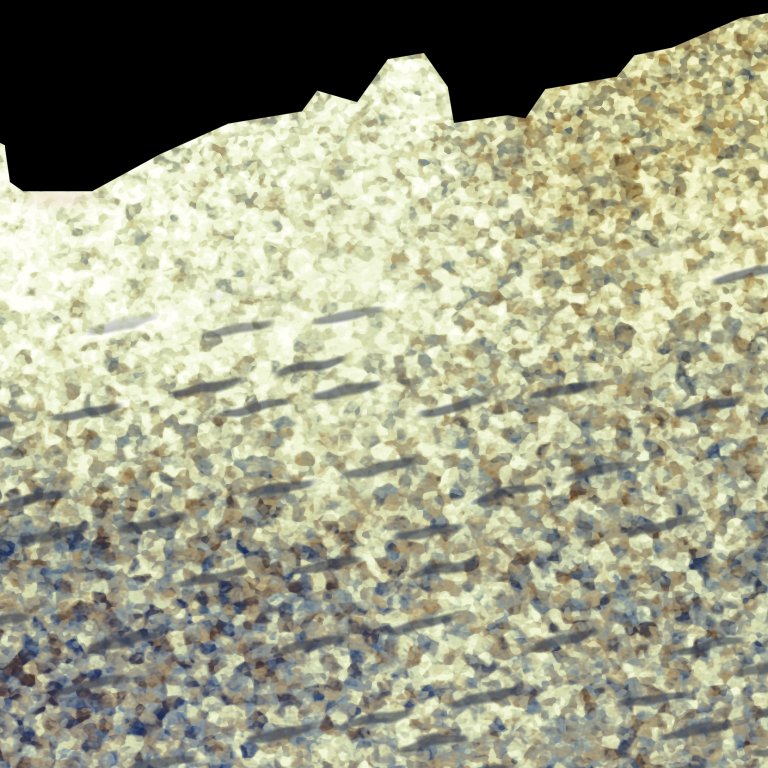
Write a Shadertoy shader that draws this texture.

```glsl
vec2 hash2(vec2 p) {
    vec3 q = fract(p.xyx * vec3(.1031, .1030, .0973));
    q += dot(q, q.yzx + 33.33);
    return fract((q.xx + q.yz) * q.zy);
}

float gradientNoise(vec2 p) {
    vec2 i = floor(p), f = fract(p);
    vec2 u = f * f * f * (f * (f * 6. - 15.) + 10.);
    vec2 e = vec2(0, 1);
    float a = dot(hash2(i) * 2. - 1., f);
    float b = dot(hash2(i + e.yx) * 2. - 1., f - e.yx);
    float c = dot(hash2(i + e) * 2. - 1., f - e);
    float d = dot(hash2(i + 1.) * 2. - 1., f - 1.);
    return mix(mix(a, b, u.x), mix(c, d, u.x), u.y);
}

// Soft Voronoi grains: x is brightness, y is hue, both centred on zero
vec2 grains(vec2 p) {
    vec2 cell = floor(p), sum = vec2(0);
    float total = 0.;
    for (int y = -1; y <= 1; y++)
    for (int x = -1; x <= 1; x++) {
        vec2 id = cell + vec2(x, y);
        vec2 offset = id + hash2(id) - p;
        float weight = exp(-9. * dot(offset, offset));
        sum += weight * hash2(id + 71.);
        total += weight;
    }
    return sum / total - .5;
}

float glow(vec2 p, vec2 centre, vec2 radius) {
    vec2 d = (p - centre) / radius;
    return exp(-dot(d, d));
}

// Signed distance below the broken skyline
float ridgeDepth(vec2 p) {
    const vec2 ridge[22] = vec2[22](
        vec2(0, .814), vec2(.006, .811), vec2(.013, .763), vec2(.03, .751),
        vec2(.12, .751), vec2(.208, .799), vec2(.297, .839), vec2(.393, .855),
        vec2(.413, .882), vec2(.465, .867), vec2(.505, .923), vec2(.552, .931),
        vec2(.583, .887), vec2(.591, .84), vec2(.661, .85), vec2(.684, .846),
        vec2(.71, .884), vec2(.803, .9), vec2(.826, .928), vec2(.875, .938),
        vec2(.965, .977), vec2(1, .983));
    float depth = 0.;
    for (int i = 0; i < 21; i++) {
        vec2 a = ridge[i], b = ridge[i + 1];
        if (p.x >= a.x && p.x <= b.x) {
            float slope = (b.y - a.y) / (b.x - a.x);
            depth = (a.y + slope * (p.x - a.x) - p.y) / sqrt(1. + slope * slope);
        }
    }
    return depth;
}

// Short tapered fissures on a jittered, slanted grid
float fissures(vec2 p) {
    vec2 q = vec2(p.x, p.y - .2 * p.x + .008 * gradientNoise(p * 24.)) * vec2(7, 19);
    q.x += 3.7 * hash2(vec2(floor(q.y), 5)).x;
    vec2 id = floor(q), seed = hash2(id + 19.);
    vec2 d = fract(q) - .5 - (seed - .5) * vec2(.2, .5);
    float taper = 1. - pow(abs(d.x) / .36, 2.);
    float line = smoothstep(.11, 0., abs(d.y) - .07 * taper) * smoothstep(0., .5, taper);
    return line * step(.52, hash2(id + 43.).y) * smoothstep(.6, .5, p.y - .13 * p.x);
}

vec3 stoneRamp(float t) {
    vec3 c = mix(vec3(.2, .19, .22), vec3(.63, .62, .51), smoothstep(.15, .64, t));
    c = mix(c, vec3(.84, .86, .68), smoothstep(.6, .82, t));
    c = mix(c, vec3(.94, .96, .84), smoothstep(.8, .96, t));
    return mix(c, vec3(1, 1, .97), smoothstep(.95, 1.2, t));
}

void mainImage(out vec4 fragColor, in vec2 fragCoord) {
    vec2 uv = fragCoord / iResolution.xy;
    vec2 warp = vec2(gradientNoise(uv * 9.), gradientNoise(uv * 9. + 37.));
    vec2 p = uv + .07 * warp;

    // Broad light and shadow
    float tone = mix(.61, .89, smoothstep(.22, .64, p.y));
    tone -= .17 * smoothstep(.48, .78, p.x) * smoothstep(.28, .55, p.y);
    tone += .1 * glow(p, vec2(.06, .66), vec2(.22, .14));
    tone += .09 * glow(p, vec2(.47, .48), vec2(.08, .12));
    tone += .07 * glow(p, vec2(.56, .1), vec2(.12, .16));
    tone += .1 * glow(p, vec2(.95, .68), vec2(.12, .08));
    tone += .07 * glow(p, vec2(.54, .88), vec2(.07, .05));
    tone -= .13 * glow(p, vec2(.02, .1), vec2(.2, .16));
    tone -= .08 * glow(p, vec2(.04, .32), vec2(.16, .08));
    tone -= .09 * glow(p, vec2(.38, .23), vec2(.1, .12));
    tone -= .08 * glow(p, vec2(.55, .46), vec2(.06, .06));
    tone -= .07 * glow(p, vec2(.74, .78), vec2(.1, .1));

    // Mineral grains, finer towards the skyline
    vec2 grit = uv + .006 * vec2(gradientNoise(uv * 45.), gradientNoise(uv * 45. + 11.));
    vec2 coarse = grains(grit * vec2(66, 74));
    vec2 fine = grains(grit * vec2(125, 140) + 31.);
    float high = smoothstep(.55, .85, uv.y - .1 * uv.x);
    float relief = mix(.48, .3, high) * coarse.x + mix(.26, .42, high) * fine.x;
    relief += .16 * gradientNoise(uv * 24.) + .1 * gradientNoise(uv * vec2(190, 230));
    tone += relief * (1. - .35 * glow(p, vec2(.45, .6), vec2(.1, .22)));
    vec3 colour = stoneRamp(tone);

    // Ochre patches, cool lower shadow and grain hues
    float ochre = smoothstep(.5, .85, p.x) * smoothstep(.4, .85, p.y);
    float shade = smoothstep(.95, .45, tone);
    colour *= mix(vec3(1), vec3(1.03, .97, .8), ochre * (.35 + .65 * shade));
    float cool = smoothstep(.5, .05, p.y) * (1. - .5 * smoothstep(.1, .9, p.x));
    colour += cool * shade * vec3(-.03, -.01, .07);
    colour += (coarse.y + .5 * fine.y) * shade * vec3(.16, .03, -.14);
    colour = mix(colour, vec3(.25, .27, .32), .65 * fissures(uv));

    // Pale smooth ledge and black sky
    float depth = ridgeDepth(uv);
    float ledge = glow(uv, vec2(.075, .742), vec2(.045, .012));
    colour = mix(colour, vec3(.94, .9, .82), .8 * ledge);
    float edge = .75 / iResolution.y;
    colour *= smoothstep(-edge, edge, depth);
    fragColor = vec4(clamp(colour, 0., 1.), 1);
}
```
